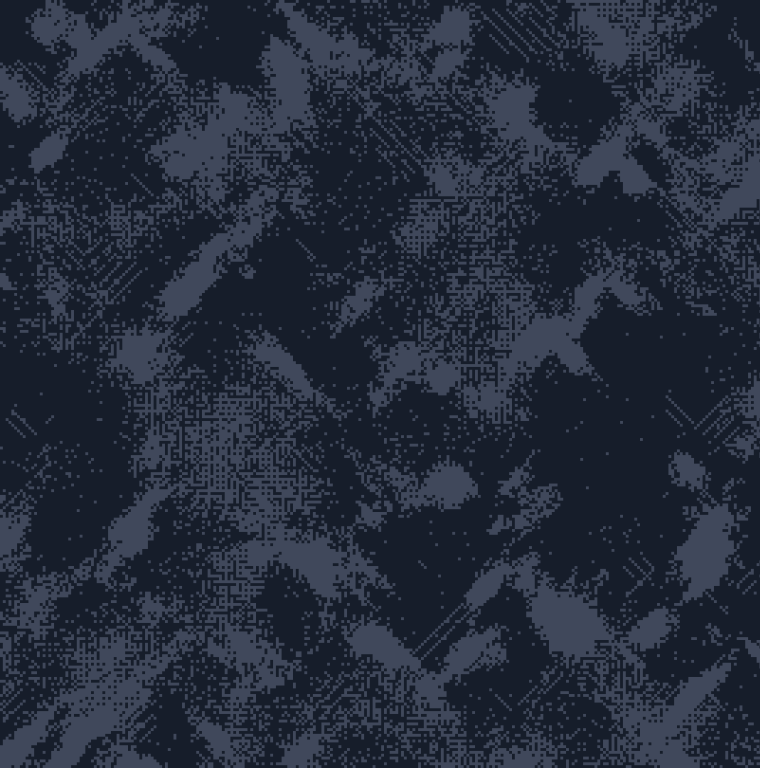
This texture is drawn by a WebGL 2 fragment shader. Its source:

```glsl
#version 300 es
precision highp float;
// Worn slate-blue cloth on a dark ground, drawn as a grid of small square cells.
// Each cell is lit or unlit by ragged diagonal patches, a dotted weave,
// short slanted scratches and loose specks; cell edges are area-smoothed.

uniform vec2 u_resolution;
out vec4 fragColor;

const float CELLS_PER_HEIGHT = 270.0;
const vec3 GROUND = vec3(0.086, 0.114, 0.166);
const vec3 THREAD = vec3(0.252, 0.284, 0.356);

float hash(vec2 p) {
    vec3 q = fract(vec3(p.xyx) * 0.1031);
    q += dot(q, q.yzx + 33.33);
    return fract((q.x + q.y) * q.z);
}

float valueNoise(vec2 p) {
    vec2 i = floor(p);
    vec2 f = fract(p);
    f = f * f * (3.0 - 2.0 * f);
    float low = mix(hash(i), hash(i + vec2(1.0, 0.0)), f.x);
    float high = mix(hash(i + vec2(0.0, 1.0)), hash(i + 1.0), f.x);
    return mix(low, high, f.y);
}

float fbm(vec2 p) {
    float sum = 0.0;
    float weight = 0.5;
    for (int octave = 0; octave < 3; octave++) {
        sum += weight * valueNoise(p);
        p = p * 2.03 + 17.7;
        weight *= 0.5;
    }
    return sum / 0.875;
}

// Noise stretched along both diagonals; the stronger direction wins.
float diagonalPatches(vec2 p) {
    vec2 d = vec2(p.x + p.y, p.x - p.y) * 0.7071 + 20.0;
    float rising = fbm(d * vec2(9.0, 19.0));
    float falling = fbm(d.yx * vec2(8.0, 18.0) + 61.0);
    return max(rising, falling);
}

// Broken threads on every second row and column.
float weave(vec2 cell, float density) {
    vec2 odd = mod(cell, 2.0);
    float rowRun = valueNoise(vec2(cell.x * 0.13, cell.y * 17.0));
    float columnRun = valueNoise(vec2(cell.x * 19.0, cell.y * 0.13) + 83.0);
    vec2 grain = vec2(hash(cell + 211.0), hash(cell + 457.0));
    vec2 run = mix(vec2(rowRun, columnRun), grain, 0.5);
    vec2 lit = odd * step(vec2(1.0 - 0.7 * density), run);
    return max(lit.x, lit.y);
}

// One-cell-wide slanted lines, kept inside sparse stretched spots.
float scratches(vec2 cell, vec2 p, float slope, float seed) {
    float across = cell.x + slope * cell.y;
    float along = cell.x - slope * cell.y;
    float line = 1.0 - step(0.5, mod(across, 5.0));
    vec2 spot = vec2(p.x + slope * p.y, p.x - slope * p.y) * vec2(15.0, 7.0);
    float inside = step(0.83, valueNoise(spot + seed));
    return line * inside * step(0.12, hash(vec2(across, along) + seed));
}

float cellLit(vec2 cell) {
    vec2 p = cell / CELLS_PER_HEIGHT;
    float patches = diagonalPatches(p);
    float cloud = fbm(p * 6.0 + 41.0);
    float density = smoothstep(0.45, 0.75, mix(cloud, patches, 0.4));

    float ragged = patches + 0.13 * (hash(cell + 19.0) - 0.5);
    float lit = step(0.695, ragged);
    lit = max(lit, weave(cell, density));
    lit = max(lit, scratches(cell, p, 1.0, 131.0));
    lit = max(lit, scratches(cell, p, -1.0, 173.0));
    float speckChance = 0.01 + 0.10 * smoothstep(0.42, 0.62, cloud);
    return max(lit, step(hash(cell + 307.0), speckChance));
}

// Share of the pixel covered by lit cells, from the four nearest cells.
float litCoverage(vec2 position, float pixelWidth) {
    vec2 base = floor(position - 0.5);
    vec2 share = clamp((position - base - 1.0) / pixelWidth + 0.5, 0.0, 1.0);
    float low = mix(cellLit(base), cellLit(base + vec2(1.0, 0.0)), share.x);
    float high = mix(cellLit(base + vec2(0.0, 1.0)), cellLit(base + 1.0), share.x);
    return mix(low, high, share.y);
}

void main() {
    float pixelWidth = CELLS_PER_HEIGHT / u_resolution.y;
    // The shift keeps all cell numbers positive at the borders.
    vec2 position = gl_FragCoord.xy * pixelWidth + 8.0;
    float coverage = litCoverage(position, pixelWidth);
    fragColor = vec4(mix(GROUND, THREAD, coverage), 1.0);
}
```
